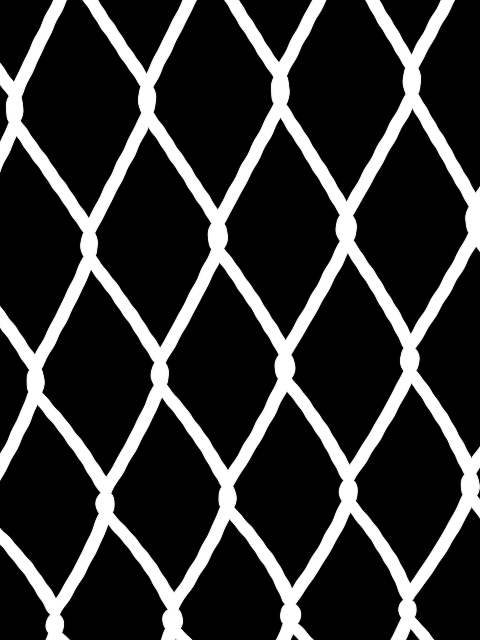
Reproduce this pattern procedurally as a Shadertoy shader.

```glsl
// Knotted diamond netting: white cord on black, slightly tilted and receding.
// Knots sit on a staggered grid bent by a low-order formula; each one sends
// two bowed cords down to the next row, and all shapes join by distance.

const float CANVAS_HEIGHT = 768.0;  // design units from top to bottom
const int   FIRST_ROW = -1;
const int   LAST_ROW  = 4;
const int   FIRST_COL = -1;
const int   LAST_COL  = 4;

// Knot grid, y measured downward: value at row 0, then change per row
const vec2  ORIGIN      = vec2(18.3, 130.4);
const vec2  ROW_STEP    = vec2(11.9, 172.5);
const float ROW_SHRINK  = 4.4;                 // rows get closer downward
const vec2  COL_STEP    = vec2(158.7, -11.2);
const vec2  COL_CHANGE  = vec2(-4.35, 1.3);

// Cord and knot sizes
const float CORD_RADIUS = 7.75;
const float CORD_WOBBLE = 0.5;
const vec2  KNOT_RADIUS = vec2(11.6, 22.5);
const float KNOT_SHRINK = 1.9;                 // loss of knot height per row
const float KNOT_VARIATION = 1.3;
const float UPPER_ARM   = 17.0;                // knot centre to cord joint
const float LOWER_ARM   = 18.5;
const float ARM_SHRINK  = 2.1;
const float BOW_BASE    = 1.0;                 // sideways bow of the cords
const float BOW_PER_ROW = 2.0;

// Tones
const float BACKGROUND = 0.0;
const float HALO       = 0.05;
const float RIM        = 0.95;
const float CORD       = 1.0;
const float HALO_WIDTH = 1.1;
const float RIM_WIDTH  = 1.4;

vec2 hash2(vec2 cell) {
    vec2 k = vec2(dot(cell, vec2(127.1, 311.7)), dot(cell, vec2(269.5, 183.3)));
    return fract(sin(k) * 43758.55);
}

vec2 knotCentre(float row, float col) {
    vec2 down = ROW_STEP * row - vec2(0.0, ROW_SHRINK * row * row);
    return ORIGIN + down + (COL_STEP + COL_CHANGE * row) * col;
}

float ellipseDistance(vec2 p, vec2 radius) {
    float k0 = length(p / radius);
    float k1 = length(p / (radius * radius));
    return k0 * (k0 - 1.0) / max(k1, 1e-4);
}

// Capsule whose middle is pushed sideways by bow
float cordDistance(vec2 p, vec2 a, vec2 b, float bow) {
    float along = clamp((p.y - a.y) / (b.y - a.y), 0.0, 1.0);
    p.x -= bow * 4.0 * along * (1.0 - along);
    vec2 ab = b - a;
    float t = clamp(dot(p - a, ab) / dot(ab, ab), 0.0, 1.0);
    return length(p - a - ab * t) - CORD_RADIUS;
}

float netDistance(vec2 p) {
    float d = 1e4;
    for (int j = FIRST_ROW; j <= LAST_ROW; j++) {
        float row = float(j);
        float stagger = 0.5 * mod(row, 2.0);
        float bow = BOW_BASE + BOW_PER_ROW * row;
        vec2 lowerArm = vec2(0.0, LOWER_ARM - ARM_SHRINK * row);
        vec2 upperArm = vec2(0.0, UPPER_ARM);

        for (int i = FIRST_COL; i <= LAST_COL; i++) {
            float col = float(i) + stagger;
            vec2 centre = knotCentre(row, col);

            // Knot, varied in size and side offset
            vec2 vary = (hash2(vec2(col, row)) * 2.0 - 1.0) * KNOT_VARIATION;
            vec2 radius = KNOT_RADIUS - vec2(0.0, KNOT_SHRINK * row) + vary;
            vec2 q = p - centre - vec2(vary.y * 0.6, 0.0);
            d = min(d, ellipseDistance(q, radius));

            // Two cords down to the neighbours in the next row
            vec2 start = centre + lowerArm;
            vec2 left  = knotCentre(row + 1.0, col - 0.5) - upperArm;
            vec2 right = knotCentre(row + 1.0, col + 0.5) - upperArm;
            d = min(d, cordDistance(p, start, left, bow * 0.6));
            d = min(d, cordDistance(p, start, right, bow));
        }
    }
    return d;
}

void mainImage(out vec4 fragColor, in vec2 fragCoord) {
    float pixel = CANVAS_HEIGHT / iResolution.y;
    vec2 p = fragCoord * pixel;
    p.y = CANVAS_HEIGHT - p.y;

    // Slight unevenness of the cord outline
    float wobble = sin(p.x * 0.21 + p.y * 0.13) * sin(p.y * 0.17 - p.x * 0.09);
    float d = netDistance(p) + CORD_WOBBLE * wobble;

    // Faint halo outside, slightly dimmer rim inside
    float soft = 0.5 * pixel;
    float outside = mix(HALO, BACKGROUND, smoothstep(-soft, soft, d - HALO_WIDTH));
    float inside  = mix(CORD, RIM, smoothstep(-soft, soft, d + RIM_WIDTH));
    float tone = mix(inside, outside, smoothstep(-soft, soft, d));
    fragColor = vec4(vec3(tone), 1.0);
}
```
